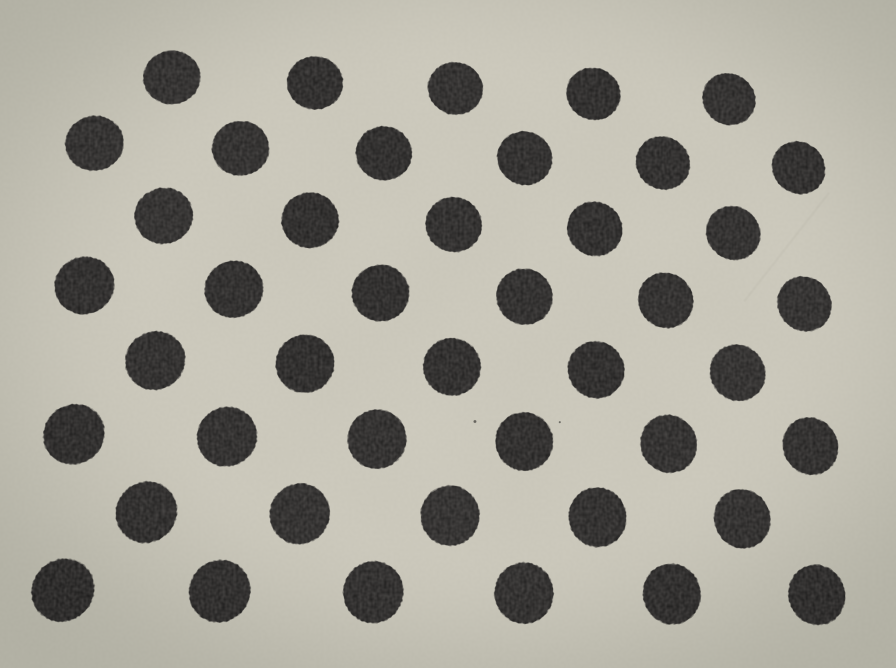
This pattern is drawn by a Shadertoy shader. Its source:

```glsl
vec2 hashGradient(vec2 cell) {
    vec3 q = fract(cell.xyx * vec3(0.1031, 0.1030, 0.0973));
    q += dot(q, q.yzx + 33.33);
    float angle = 6.2832 * fract((q.x + q.y) * q.z);
    return vec2(cos(angle), sin(angle));
}

float gradientNoise(vec2 p) {
    vec2 i = floor(p), f = p - i;
    vec2 w = f * f * f * (f * (f * 6.0 - 15.0) + 10.0);
    vec2 e = vec2(1.0, 0.0);
    float low = mix(dot(hashGradient(i), f), dot(hashGradient(i + e), f - e), w.x);
    float high = mix(dot(hashGradient(i + e.yx), f - e.yx), dot(hashGradient(i + 1.0), f - 1.0), w.x);
    return mix(low, high, w.y);
}

float segmentDistance(vec2 p, vec2 a, vec2 b) {
    vec2 along = b - a;
    return length(p - a - along * clamp(dot(p - a, along) / dot(along, along), 0.0, 1.0));
}

// Canvas position (y down) to columns and rows on the tilted sheet
vec2 sheetCoords(vec2 uv) {
    mat3 tilt = mat3(0.08278, 0.00484, 0.0047,
                     -0.00664, 0.10165, -0.01115,
                     0.11211, 0.11264, 1.01115);
    vec3 h = inverse(tilt) * vec3(uv, 1.0);
    return h.xy / h.z;
}

// Dots fill every other cell of 11 columns by 8 rows
float dotCoverage(vec2 sheet, float ragged, float soft) {
    vec2 cell = round(sheet);
    bool onGrid = all(greaterThanEqual(cell, vec2(0.0))) && all(lessThanEqual(cell, vec2(10.0, 7.0)));
    bool filled = onGrid && mod(cell.x + cell.y, 2.0) > 0.5;
    float d = length(sheet - cell) - 0.395 + ragged;
    return filled ? 1.0 - smoothstep(-soft, soft, d) : 0.0;
}

void mainImage(out vec4 fragColor, in vec2 fragCoord) {
    vec2 uv = fragCoord / iResolution.xy;
    uv.y = 1.0 - uv.y;
    vec2 p = uv * vec2(iResolution.x / iResolution.y, 1.0);
    float pixel = 1.0 / iResolution.y;

    float grain = gradientNoise(p * 190.0);
    float fibre = gradientNoise(p * vec2(240.0, 70.0));
    float mottle = gradientNoise(p * 7.0);

    // Warm paper, darker toward the corners
    float shade = smoothstep(0.35, 0.7, length(uv - vec2(0.52, 0.46)) + 0.02 * mottle);
    vec3 color = mix(vec3(0.797, 0.785, 0.735), vec3(0.70, 0.695, 0.645), shade);
    color += 0.008 * grain + 0.008 * mottle;

    // Faint crease and two specks
    float crease = segmentDistance(p, vec2(1.115, 0.45), vec2(1.24, 0.29));
    color -= 0.02 * (1.0 - smoothstep(0.0, 0.002 + pixel, crease));
    float speck = min(length(p - vec2(0.711, 0.631)), length(p - vec2(0.838, 0.632)) + 0.0007);
    color *= 1.0 - 0.5 * (1.0 - smoothstep(0.001, 0.001 + 1.5 * pixel, speck));

    // Grainy printed ink, uneven between dots
    vec2 sheet = sheetCoords(uv);
    float dotTone = gradientNoise(round(sheet) * 0.37 + 4.2);
    float inkTone = 0.205 + 0.07 * grain + 0.05 * fibre + 0.025 * dotTone - 0.025 * shade;
    vec3 ink = inkTone * vec3(1.02, 0.99, 0.97);
    float soft = max(0.014, 9.0 * pixel);
    color = mix(color, ink, dotCoverage(sheet, 0.014 * grain, soft));

    fragColor = vec4(color, 1.0);
}
```
